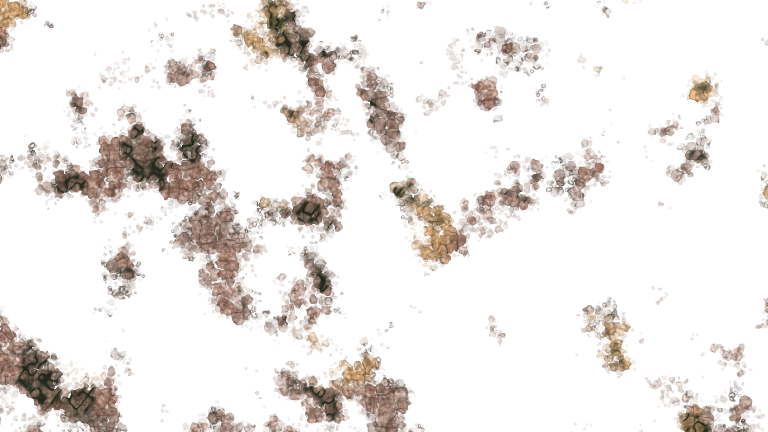
Write a WebGL 2 fragment shader that draws this texture.

```glsl
#version 300 es
precision highp float;
// Crumbly lichen-like patches scattered on white paper.
// A rotated noise field sets the growth; two grids of small round lobes
// follow it, from pale lacy margins to brown cores with dark green strands.

uniform vec2 u_resolution;
out vec4 fragColor;

// Sizes are frequencies per canvas height.
const float PATCH_FREQ = 7.0;
const float COARSE_LOBES = 48.0;
const float FINE_LOBES = 92.0;
const float COARSE_START = 0.59;   // growth needed before lobes appear
const float FINE_START = 0.575;
const float CORE_START = 0.60;     // growth where lobes begin to turn solid
const float CORE_FULL = 0.73;
const float MARGIN_OPACITY = 0.24;
const float CORE_OPACITY = 0.84;

const vec3 PAPER = vec3(1.0);
const vec3 BROWN = vec3(0.57, 0.41, 0.35);
const vec3 TAN = vec3(0.73, 0.60, 0.54);
const vec3 OCHRE = vec3(0.77, 0.60, 0.41);
const vec3 GREY = vec3(0.55, 0.51, 0.48);
const vec3 UMBER = vec3(0.27, 0.20, 0.16);
const vec3 MOSS = vec3(0.10, 0.14, 0.09);

const mat2 TURN = mat2(0.8, 0.6, -0.6, 0.8);

float hash(vec2 p) {
    return fract(sin(dot(p, vec2(127.1, 311.7))) * 43758.5453);
}

float noise(vec2 p) {
    vec2 i = floor(p), f = fract(p);
    f = f * f * (3.0 - 2.0 * f);
    float low = mix(hash(i), hash(i + vec2(1, 0)), f.x);
    float high = mix(hash(i + vec2(0, 1)), hash(i + vec2(1, 1)), f.x);
    return mix(low, high, f.y);
}

// Three turned octaves: patches, clumps and crumbs.
float growth(vec2 p) {
    vec2 q = TURN * p;
    vec2 s = TURN * q;
    return 0.50 * noise(q * PATCH_FREQ + 17.0)
         + 0.30 * noise(s * PATCH_FREQ * 2.3 + 41.0)
         + 0.20 * noise(TURN * s * PATCH_FREQ * 5.4 + 73.0);
}

// Thin lines along the middle level of a noise field.
float strands(vec2 p, float width) {
    return 1.0 - smoothstep(0.0, width, abs(noise(p) - 0.5));
}

vec3 lobeTint(vec2 p, float pick, float lace) {
    vec3 tint = mix(BROWN, TAN, pick * pick);
    tint = mix(tint, OCHRE, smoothstep(0.68, 0.78, noise(p * 5.0 + 57.0)));
    return mix(tint, GREY, 0.75 * lace);
}

// Paints one grid of jittered, ragged lobes over the ground colour.
vec3 paintLobes(vec3 ground, vec2 p, float scale, float start, float weight) {
    vec2 ragged = vec2(noise(p * 120.0), noise(p * 120.0 + 37.0)) - 0.5;
    vec2 q = p * scale + 0.45 * ragged;
    float soft = 0.7 * scale / u_resolution.y;
    for (int y = -1; y <= 1; y++)
    for (int x = -1; x <= 1; x++) {
        vec2 cell = floor(q) + vec2(x, y);
        float pick = hash(cell + scale);
        vec2 jitter = vec2(hash(cell + 5.3), hash(cell + 9.7)) - 0.5;
        vec2 centre = cell + 0.5 + 0.7 * jitter;
        vec2 home = centre / scale;
        float level = growth(home) + 0.09 * (hash(cell + 2.1) - 0.5);
        if (level < start) continue;

        float size = smoothstep(start, start + 0.13, level);
        float radius = mix(0.30, 0.72, size) * mix(0.75, 1.1, pick);
        float dist = length(q - centre);
        float disc = 1.0 - smoothstep(radius - soft, radius + soft, dist);
        float core = smoothstep(CORE_START, CORE_FULL, level);
        float lace = smoothstep(0.50, 0.62, noise(home * 10.0 + 31.0));
        lace *= 1.0 - 0.7 * core;

        float opacity = mix(MARGIN_OPACITY, CORE_OPACITY, core);
        opacity *= weight * (1.0 - 0.4 * lace);
        float shade = 1.08 - 0.24 * smoothstep(0.4, 1.0, dist / radius);
        vec3 tint = lobeTint(home, pick, lace) * shade;
        ground = mix(ground, tint, disc * opacity);

        // Broken dark outline, strongest in the lacy parts
        float rim = 1.0 - smoothstep(0.0, 0.12 + soft, abs(dist - radius * 0.85));
        rim *= smoothstep(0.45, 0.75, noise(p * 75.0 + 11.0));
        ground = mix(ground, UMBER, rim * weight * (0.18 + 0.35 * lace));
    }
    return ground;
}

void main() {
    vec2 p = gl_FragCoord.xy / u_resolution.y;
    vec3 colour = paintLobes(PAPER, p, COARSE_LOBES, COARSE_START, 1.0);
    colour = paintLobes(colour, p, FINE_LOBES, FINE_START, 0.65);

    // Grain and cracks only where there is pigment
    float pigment = smoothstep(0.05, 0.45, 1.0 - colour.b);
    float core = smoothstep(0.63, 0.72, growth(p));
    float grain = noise(TURN * p * 150.0 + 3.0) - 0.5;
    colour *= 1.0 + 0.40 * pigment * grain;
    colour = mix(colour, UMBER, 0.5 * core * pigment * strands(p * 42.0, 0.07));

    // Dark green strands in some of the cores
    float moss = core * pigment * smoothstep(0.54, 0.66, noise(p * 12.0 + 83.0));
    float fibre = strands(TURN * p * vec2(85.0, 50.0), 0.22);
    colour = mix(colour, MOSS, moss * (0.30 + 0.65 * fibre));
    fragColor = vec4(clamp(colour, 0.0, 1.0), 1.0);
}
```
